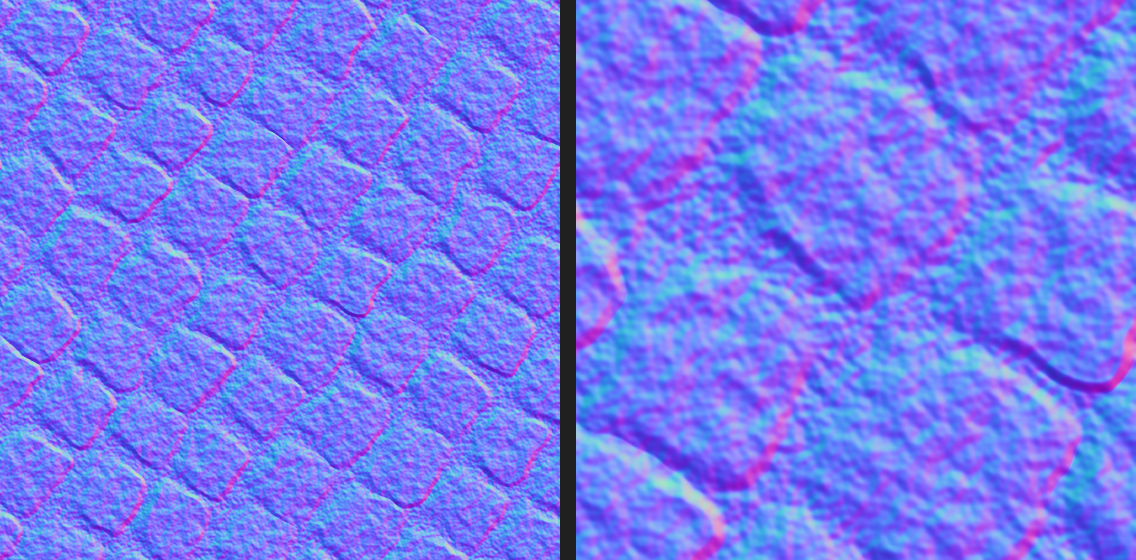
Left, the full canvas; right, a detail of the centre.
Reproduce this texture map procedurally as a Shadertoy shader.

```glsl
vec2 hash2(vec2 p) {
    vec3 q = fract(vec3(p.xyx) * vec3(0.1031, 0.1030, 0.0973));
    q += dot(q, q.yzx + 33.33);
    return fract((q.xx + q.yz) * q.zy);
}

float cornerSlope(vec2 cell, vec2 offset) {
    float angle = 6.2832 * hash2(cell + 71.0).x;
    return dot(vec2(cos(angle), sin(angle)), offset);
}

float gradientNoise(vec2 p) {
    vec2 i = floor(p), f = fract(p);
    vec2 s = f * f * f * (f * (f * 6.0 - 15.0) + 10.0);
    vec2 e = vec2(1.0, 0.0);
    return mix(mix(cornerSlope(i, f), cornerSlope(i + e, f - e), s.x),
               mix(cornerSlope(i + e.yx, f - e.yx), cornerSlope(i + 1.0, f - 1.0), s.x), s.y);
}

float roundedBox(vec2 p, vec2 halfSize, float radius) {
    vec2 q = abs(p) - halfSize + radius;
    return length(max(q, 0.0)) + min(max(q.x, q.y), 0.0) - radius;
}

mat2 turn(float angle) {
    float c = cos(angle), s = sin(angle);
    return mat2(c, -s, s, c);
}

// x: height of the stones, y: coverage by stone
vec2 cobbles(vec2 p) {
    vec2 pitch = vec2(0.136, 0.137);
    float row = floor(p.y / pitch.y);
    vec2 result = vec2(0.0);
    for (int j = -1; j <= 1; j++) {
        float r = row + float(j);
        float shift = hash2(vec2(r, 17.0)).x * pitch.x;
        float column = floor((p.x + shift) / pitch.x);
        for (int i = -1; i <= 1; i++) {
            vec2 id = vec2(column + float(i), r);
            vec2 size = hash2(id + 40.0) - 0.5;
            vec2 jitter = hash2(id + 90.0) - 0.5;
            vec2 tilt = hash2(id + 130.0) - 0.5;
            vec2 center = (id + 0.5) * pitch - vec2(shift, 0.004) + jitter * vec2(0.014, 0.008);
            vec2 local = turn(0.3 * tilt.x) * (p - center);
            local.x *= 1.0 + 3.0 * tilt.y * local.y;
            float d = roundedBox(local, vec2(0.066, 0.069) + size * vec2(0.014, 0.01), 0.026);
            // Long slope on one flank, sharp drop on the other
            float bevel = mix(0.03, 0.011, smoothstep(-0.06, 0.03, local.y));
            float cover = smoothstep(0.0, bevel, -d);
            float top = 0.0082 + 0.1 * dot(tilt, local) - 0.5 * dot(local, local);
            result = max(result, vec2(cover * top, cover));
        }
    }
    return result;
}

float surfaceHeight(vec2 uv) {
    // Wavy courses with ragged outlines
    vec2 p = turn(0.96) * uv;
    p.y = -p.y;
    p += 0.022 * vec2(gradientNoise(uv * 4.0), gradientNoise(uv * 4.0 + 31.0));
    p += 0.011 * vec2(gradientNoise(uv * 17.0 + 7.0), gradientNoise(uv * 17.0 + 53.0));
    p += 0.004 * vec2(gradientNoise(uv * 50.0 + 3.0), gradientNoise(uv * 50.0 + 37.0));
    vec2 stone = cobbles(p + 3.0);

    // Chipped faces and gritty joints
    float chips = 0.0046 * gradientNoise(uv * 27.0 + 11.0)
                + 0.0036 * gradientNoise(uv * 58.0 + 23.0);
    float grit = 0.0019 * gradientNoise(uv * 105.0 + 5.0)
               + 0.001 * gradientNoise(uv * 180.0 + 61.0);
    return stone.x + chips * mix(0.6, 1.0, stone.y) + grit * mix(1.4, 0.95, stone.y);
}

void mainImage(out vec4 fragColor, in vec2 fragCoord) {
    vec2 uv = fragCoord / iResolution.y;
    vec2 e = vec2(0.0012, 0.0);
    vec2 slope = vec2(surfaceHeight(uv + e) - surfaceHeight(uv - e),
                      surfaceHeight(uv + e.yx) - surfaceHeight(uv - e.yx)) / (2.0 * e.x);
    // Encode the surface normal, leaning slightly to the lower left
    vec3 normal = normalize(vec3(-slope * vec2(0.95, 1.1) - vec2(0.07, 0.05), 1.0));
    fragColor = vec4(0.5 + 0.5 * normal, 1.0);
}
```
